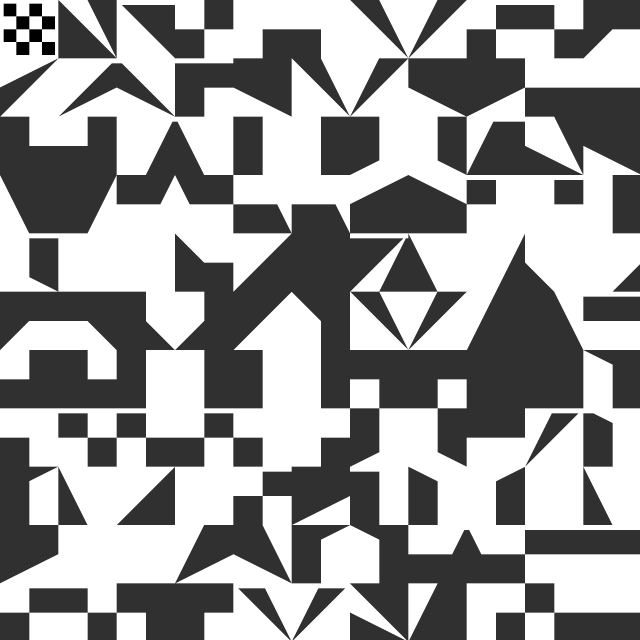
Write a WebGL 2 fragment shader that draws this pattern.

```glsl
#version 300 es
precision highp float;
// Two-tone mosaic of square tiles: each tile holds a bar, ramp, wedge or corner
// block cut on a half-tile lattice, randomly turned and inverted. Neighbours in
// a row are often mirrored into pairs; thin light seams split some rows.

#define TILES 10.97        // tiles along the canvas height
#define MIRROR_SHARE 0.7   // share of tile pairs mirrored on their joint edge
#define INVERT_SHARE 0.57  // share of tiles with swapped tones
#define SEAM_SHARE 0.4     // share of tiles with a light strip on top
#define SEAM_WIDTH 0.085   // strip height in tiles
#define MARGIN 0.06        // light margin around the corner checker
#define SAMPLES 3          // antialiasing samples per axis

uniform vec2 u_resolution;
out vec4 fragColor;

const vec3 LIGHT = vec3(1.0);
const vec3 DARK = vec3(0.19);
const vec3 BLACK = vec3(0.0);

float hash(vec2 cell, float salt) {
    vec3 h = fract(vec3(cell, salt) * vec3(0.1031, 0.1137, 0.0973) + 0.137);
    h += dot(h, h.yzx + 33.33);
    return fract((h.x + h.y) * h.z);
}

// Positive inside the chosen motif; q runs from 0 to 1 across the tile.
float motif(int kind, vec2 q) {
    vec2 low = 0.5 - q;
    float diagonal = 1.0 - q.x - q.y;
    if (kind < 2) return min(low.x, low.y);                            // quarter block
    if (kind < 4) return low.y;                                        // half bar
    if (kind < 6) return 1.0 - q.x - 2.0 * q.y;                        // shallow ramp
    if (kind < 7) return diagonal;                                     // half triangle
    if (kind < 9) return min(low.y, 1.0 - q.x - 0.5 * q.y);            // tapered bar
    if (kind < 11) return min(2.0 * q.y - q.x, q.x - q.y);             // thin wedge
    if (kind < 12) return min(2.0 * q.y - q.x, 2.0 * q.x - q.y);       // kite
    if (kind < 13) return diagonal + 0.5;                              // cut corner
    if (kind < 14) return min(low.y, diagonal);                        // chamfered bar
    if (kind < 15) return low.x * low.y;                               // two blocks
    return 1.0;                                                        // full tile
}

vec3 checker(vec2 q) {
    vec2 g = floor((q - MARGIN) / (1.0 - 2.0 * MARGIN) * 4.0);
    bool inside = all(greaterThanEqual(g, vec2(0.0))) && all(lessThan(g, vec2(4.0)));
    return inside && mod(g.x + g.y, 2.0) < 0.5 ? BLACK : LIGHT;
}

vec3 mosaic(vec2 p) {
    vec2 cell = floor(p);
    vec2 q = p - cell;
    if (cell == vec2(0.0)) return checker(q);

    // Pair up tiles along the row, sharing one seed when mirrored.
    vec2 seed = cell + vec2(step(0.5, hash(cell.yy, 1.0)), 0.0);
    float odd = mod(seed.x, 2.0);
    if (hash(seed - vec2(odd, 0.0), 2.0) < MIRROR_SHARE) {
        seed.x -= odd;
        q.x = mix(q.x, 1.0 - q.x, odd);
    }
    if (q.y < SEAM_WIDTH && hash(seed, 3.0) < SEAM_SHARE) return LIGHT;

    // Random flips and quarter turn, then the motif and its tone.
    if (hash(seed, 4.0) < 0.5) q.x = 1.0 - q.x;
    if (hash(seed, 5.0) < 0.5) q.y = 1.0 - q.y;
    if (hash(seed, 6.0) < 0.5) q = q.yx;
    bool isDark = motif(int(hash(seed, 7.0) * 16.0), q) > 0.0;
    if (hash(seed, 8.0) < INVERT_SHARE) isDark = !isDark;
    return isDark ? DARK : LIGHT;
}

void main() {
    // Average a small grid of samples; rows count down from the top edge.
    vec3 sum = vec3(0.0);
    for (int j = 0; j < SAMPLES; j++) {
        for (int i = 0; i < SAMPLES; i++) {
            vec2 offset = (vec2(i, j) + 0.5) / float(SAMPLES) - 0.5;
            vec2 pixel = gl_FragCoord.xy + offset;
            pixel.y = u_resolution.y - pixel.y;
            sum += mosaic(pixel / u_resolution.y * TILES);
        }
    }
    fragColor = vec4(sum / float(SAMPLES * SAMPLES), 1.0);
}
```
